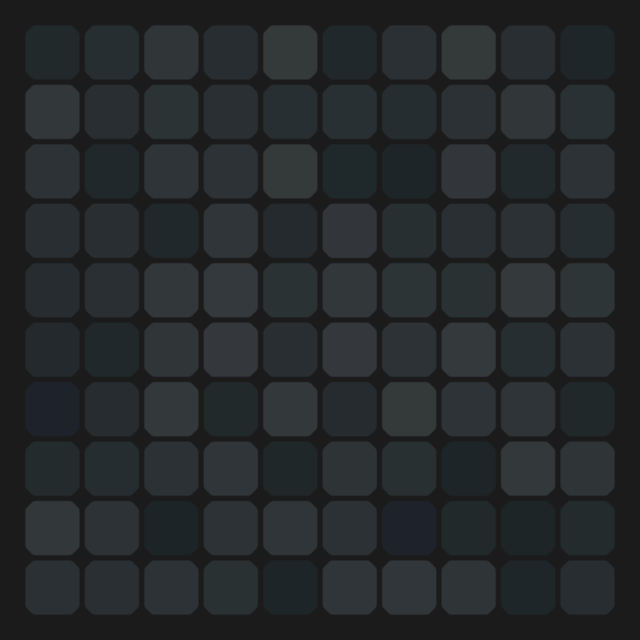
Write a three.js fragment shader that draws this pattern.

```glsl
// Ten by ten grid of dark slate tiles with clipped corners on a charcoal ground.
varying vec2 vUv;

#define TILES 10.0
#define PITCH 0.0929
#define GAP 0.0082
#define CORNER_CUT 0.0125
#define SOFTNESS 0.0016
#define GROUND vec3(0.106, 0.106, 0.106)
#define TILE_DARK vec3(0.110, 0.141, 0.152)
#define TILE_LIGHT vec3(0.203, 0.222, 0.235)
#define TILE_NAVY vec3(0.119, 0.135, 0.170)
#define TILE_OLIVE vec3(0.205, 0.225, 0.224)
#define RARE_SHARE 0.045
#define ROW_LIFT 0.30

// Three independent values from 0 to 1 per cell.
vec3 hash3(vec2 cell) {
  vec3 p = fract(cell.xyx * vec3(0.1031, 0.1030, 0.0973));
  p += dot(p, p.yxz + 33.33);
  return fract((p.xxy + p.yzz) * p.zyx);
}

// Signed distance to a square with its corners cut at 45 degrees.
float clippedSquare(vec2 p, float halfSize, float cut) {
  vec2 q = abs(p);
  float sides = max(q.x, q.y) - halfSize;
  float corners = (q.x + q.y - 2.0 * halfSize + cut) * 0.7071;
  // Blend the two so that the bevel meets the sides gently.
  float blend = 0.003;
  float h = max(blend - abs(sides - corners), 0.0) / blend;
  return max(sides, corners) + h * h * blend * 0.25;
}

// Mostly a slate ramp, lighter in the middle rows, with a few tinted tiles.
vec3 tileColor(vec2 cell) {
  vec3 rnd = hash3(cell + 7.0);
  float middle = 1.0 - abs(2.0 * (cell.y + 0.5) / TILES - 1.0);
  float tone = clamp(rnd.x + ROW_LIFT * (middle - 0.4), 0.0, 1.0);
  vec3 color = mix(TILE_DARK, TILE_LIGHT, tone);
  color.g += (rnd.y - 0.5) * 0.008;
  color = mix(color, TILE_NAVY, step(rnd.z, RARE_SHARE));
  return mix(color, TILE_OLIVE, step(1.0 - RARE_SHARE, rnd.z));
}

void main() {
  // Centre the grid; clamping the cell leaves a plain margin around it.
  vec2 grid = (vUv - 0.5) / PITCH + 0.5 * TILES;
  vec2 cell = clamp(floor(grid), 0.0, TILES - 1.0);
  vec2 local = (grid - cell - 0.5) * PITCH;

  float dist = clippedSquare(local, 0.5 * (PITCH - GAP), CORNER_CUT);
  float cover = 1.0 - smoothstep(-SOFTNESS, SOFTNESS, dist);
  gl_FragColor = vec4(mix(GROUND, tileColor(cell), cover), 1.0);
}
```
